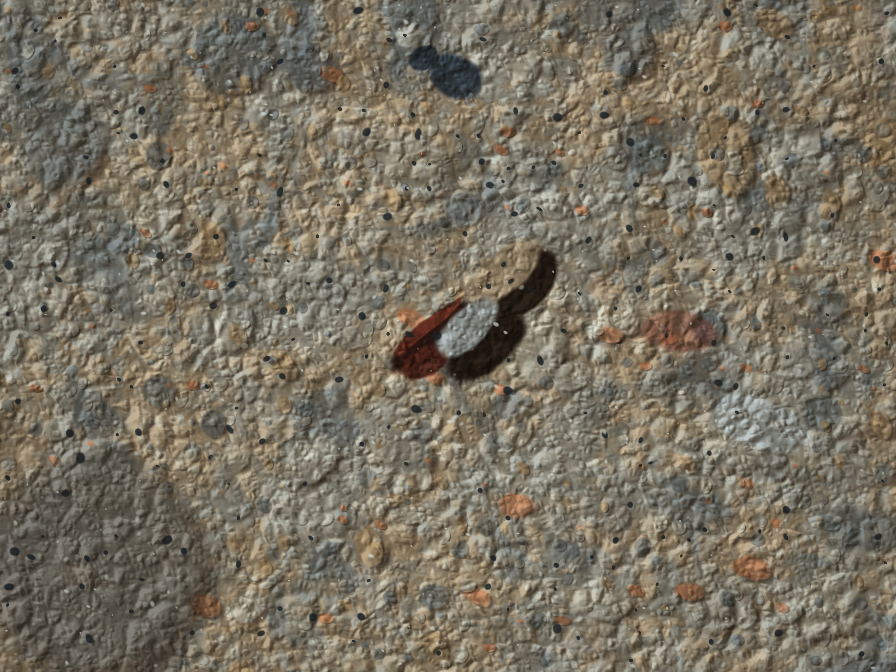
This texture is drawn by a Shadertoy shader. Its source:

```glsl
// Damp gritty sand seen close up, with pebbles, soot specks and a bark splinter.
// Cellular noise gives the grain relief, layered sines the broad tint changes;
// stones are scattered in jittered cells and all is lit from the upper left.

const vec3 SAND_GREY = vec3(0.500, 0.490, 0.445);
const vec3 SAND_TAN  = vec3(0.555, 0.490, 0.390);
const vec3 PALE      = vec3(0.600, 0.590, 0.530);
const vec3 SLATE     = vec3(0.320, 0.345, 0.345);
const vec3 OCHRE     = vec3(0.540, 0.440, 0.300);
const vec3 ORANGE    = vec3(0.610, 0.370, 0.230);
const vec3 SHADOW    = vec3(0.170, 0.120, 0.080);
const vec3 SOOT      = vec3(0.100, 0.120, 0.135);
const vec3 BARK      = vec3(0.240, 0.110, 0.080);
const vec3 GLINT     = vec3(0.800, 0.830, 0.810);
const vec2 LIGHT     = vec2(-0.80, 0.60);
const float RELIEF   = 0.40;
const float REACH    = 0.0040;
const float RAGGED   = 0.0045;
const mat2 TURN      = mat2(0.8, 0.6, -0.6, 0.8);

struct Stone { float q; vec2 id; };

vec2 hash2(vec2 p) {
    vec3 q = fract(p.xyx * vec3(0.1031, 0.1030, 0.0973));
    q += dot(q, q.yzx + 33.33);
    return fract((q.xx + q.yz) * q.zy);
}

mat2 rotation(float a) { return mat2(cos(a), -sin(a), sin(a), cos(a)); }

// Layered, self-warped sines, roughly -1 to 1
float drift(vec2 p) {
    float sum = 0.0, amp = 0.65;
    for (int i = 0; i < 4; i++) {
        p = TURN * p * 1.8 + 1.7;
        p += 0.6 * sin(p.yx * 0.9);
        sum += amp * sin(p.x) * sin(p.y);
        amp *= 0.62;
    }
    return sum;
}

// Cellular noise: x is the gap to the cell border, yz the cell's random pair
vec3 grains(vec2 p) {
    vec2 base = floor(p), id = base;
    float f1 = 9.0, f2 = 9.0;
    for (int j = -1; j <= 1; j++)
    for (int i = -1; i <= 1; i++) {
        vec2 cell = base + vec2(i, j);
        float d = length(p - cell - hash2(cell));
        if (d < f1) { f2 = f1; f1 = d; id = cell; }
        else f2 = min(f2, d);
    }
    return vec3(f2 - f1, hash2(id + 71.0));
}

// Height of the packed grains, three sizes
float relief(vec2 p) {
    float h = 0.003 * drift(p * 17.0), scale = 26.0;
    for (int i = 0; i < 3; i++) {
        vec3 g = grains(p * scale + 13.0 * float(i));
        h += 0.32 / scale * g.y * smoothstep(0.0, 0.7, g.x);
        scale *= 2.0;
        p = TURN * p;
    }
    return h;
}

// Nearest scattered stone; q is 1 on its outline
Stone scatter(vec2 p, float scale, float density, float seed) {
    Stone s = Stone(9.0, vec2(0.0));
    p *= scale;
    for (int j = -1; j <= 1; j++)
    for (int i = -1; i <= 1; i++) {
        vec2 cell = floor(p) + vec2(i, j);
        vec2 id = hash2(cell + seed + 91.0);
        if (hash2(cell + seed + 57.0).x > density) continue;
        vec2 off = rotation(6.28 * id.x) * (p - cell - 0.2 - 0.6 * hash2(cell + seed));
        off.y *= 1.0 + 0.6 * id.x;
        float q = length(off) / mix(0.16, 0.48, id.y * id.y);
        if (q < s.q) s = Stone(q, id);
    }
    return s;
}

vec3 stoneTint(float h) {
    vec3 c = mix(SLATE, SAND_GREY, smoothstep(0.1, 0.45, h));
    c = mix(c, PALE, step(0.48, h));
    c = mix(c, OCHRE, step(0.74, h));
    return mix(c, ORANGE, step(0.91, h));
}

// Lays shaded pebbles and their shadows over the sand
void pebbles(inout vec3 col, vec2 p, float scale, float density, float seed) {
    Stone s = scatter(p, scale, density, seed);
    Stone lit = scatter(p + LIGHT * 0.09 / scale, scale, density, seed);
    float mask = smoothstep(1.08, 0.8, s.q);
    float shadow = smoothstep(1.1, 0.75, lit.q) * (1.0 - mask);
    col = mix(col, SHADOW, 0.6 * shadow * smoothstep(0.2, 0.7, lit.id.y));
    float side = clamp(lit.q - s.q, -0.4, 0.4);
    col = mix(col, stoneTint(s.id.x) * (0.97 + 0.3 * side), 0.62 * mask);
}

// Tilted ellipse of colour
void blob(inout vec3 col, vec2 p, vec2 at, vec2 size, float angle, vec3 tint, float amount) {
    float q = length(rotation(angle) * (p - at) / size);
    col = mix(col, tint, amount * smoothstep(1.1, 0.85, q));
}

// Splinter: shadow, bark slabs, pale tip and the crumb stuck to it
void splinter(inout vec3 col, vec2 p) {
    blob(col, p, vec2(0.785, 0.575), vec2(0.062, 0.030), 0.90, SHADOW * 0.6, 0.95);
    blob(col, p, vec2(0.725, 0.482), vec2(0.072, 0.036), 0.65, SHADOW * 0.6, 0.95);
    blob(col, p, vec2(0.640, 0.497), vec2(0.078, 0.024), 0.75, BARK * 0.6, 0.95);
    blob(col, p, vec2(0.632, 0.458), vec2(0.040, 0.021), 0.5, BARK, 0.95);
    blob(col, p, vec2(0.636, 0.513), vec2(0.070, 0.009), 0.75, BARK * 1.6, 0.85);
    blob(col, p, vec2(0.748, 0.593), vec2(0.066, 0.030), 0.72, SAND_TAN * 0.96, 0.95);
    blob(col, p, vec2(0.697, 0.512), vec2(0.058, 0.029), 0.70, GLINT * 0.64, 0.95);
}

// Large stone, blue-black chips, milky quartz and red stain
void landmarks(inout vec3 col, vec2 p) {
    blob(col, p, vec2(0.155, 0.145), vec2(0.165, 0.175), 0.0, SHADOW, 0.55);
    blob(col, p, vec2(0.135, 0.160), vec2(0.160, 0.165), 0.0, SAND_GREY * 0.86, 0.75);
    blob(col, p, vec2(0.680, 0.885), vec2(0.043, 0.032), -0.5, SOOT * 1.7, 0.95);
    blob(col, p, vec2(0.630, 0.915), vec2(0.023, 0.019), 0.4, SOOT * 1.5, 0.95);
    blob(col, p, vec2(1.130, 0.372), vec2(0.080, 0.038), -0.35, GLINT * 0.70, 0.8);
    blob(col, p, vec2(1.010, 0.505), vec2(0.058, 0.030), -0.1, BARK * 1.7, 0.45);
}

void mainImage(out vec4 fragColor, in vec2 fragCoord) {
    vec2 p = fragCoord / iResolution.y;
    vec2 w = p + RAGGED * vec2(drift(p * 12.0), drift(p * 12.0 + 40.0));

    // Sand, stained in patches and varied grain by grain
    vec3 grain = grains(w * 58.0);
    float stain = drift(p * 7.0) + grain.z - 0.5;
    vec3 col = mix(SAND_GREY, SAND_TAN, smoothstep(-0.6, 0.7, stain));
    col = mix(col, PALE, 0.55 * smoothstep(0.65, 0.95, grain.y) * smoothstep(0.0, 0.2, grain.x));
    col = mix(col, SLATE, 0.6 * smoothstep(0.25, 0.8, drift(p * 9.0 + 20.0)));
    col *= 1.0 + 0.08 * drift(p * 14.0 + 5.0);

    pebbles(col, w, 7.0, 0.5, 3.0);
    pebbles(col, w, 15.0, 0.4, 19.0);
    pebbles(col, w, 34.0, 0.35, 41.0);
    landmarks(col, w);
    splinter(col, w);

    // Grain relief and crevices, warm in shade and neutral in light
    float h = relief(w);
    float slope = (h - relief(w + LIGHT * REACH)) / REACH;
    float shade = clamp(1.0 + RELIEF * slope, 0.55, 1.35);
    shade *= mix(0.85, 1.03, smoothstep(-0.001, 0.006, h));
    col *= pow(vec3(shade), vec3(0.92, 1.0, 1.12));

    // Soot specks and wet glints
    Stone speck = scatter(w, 27.0, 0.24, 7.0);
    col = mix(col, SOOT, 0.85 * smoothstep(1.0, 0.6, speck.q * 1.8));
    Stone spark = scatter(p, 55.0, 0.15, 83.0);
    col = mix(col, GLINT, 0.75 * smoothstep(1.0, 0.3, spark.q * 1.3) * spark.id.x);

    // Lamp falloff toward the corners
    vec2 c = p - 0.5 * iResolution.xy / iResolution.y;
    col *= 1.05 - 0.24 * dot(c, c);
    fragColor = vec4(clamp(col, 0.0, 1.0), 1.0);
}
```
